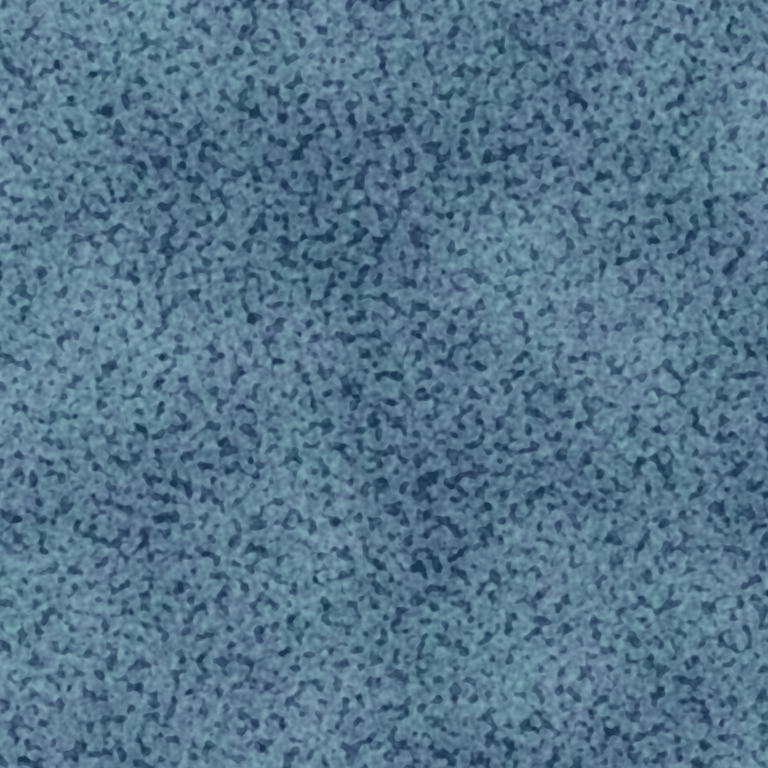
Write a three.js fragment shader that draws this texture.

```glsl
// Mottled blue-grey stone surface with fine dark worm-like grains and soft clouds.
varying vec2 vUv;

const vec3 DEEP_BLUE  = vec3(0.11, 0.22, 0.32);
const vec3 SLATE_BLUE = vec3(0.33, 0.45, 0.54);
const vec3 PALE_BLUE  = vec3(0.47, 0.61, 0.675);
const float SLATE_TONE = 0.62;

float hash(vec2 p) {
  return fract(sin(dot(p, vec2(127.1, 311.7))) * 43758.55);
}

vec2 rotate(vec2 p, float angle) {
  float c = cos(angle), s = sin(angle);
  return vec2(c * p.x - s * p.y, s * p.x + c * p.y);
}

// Slope of a random direction at one lattice corner
float cornerSlope(vec2 cell, vec2 offset) {
  float angle = 6.2832 * hash(cell);
  return dot(vec2(cos(angle), sin(angle)), offset);
}

// Gradient noise, about -0.7 to 0.7
float gradientNoise(vec2 p) {
  vec2 i = floor(p), f = fract(p);
  vec2 w = f * f * f * (f * (f * 6.0 - 15.0) + 10.0);
  vec2 e = vec2(1.0, 0.0);
  float low  = mix(cornerSlope(i, f), cornerSlope(i + e.xy, f - e.xy), w.x);
  float high = mix(cornerSlope(i + e.yx, f - e.yx), cornerSlope(i + e.xx, f - e.xx), w.x);
  return mix(low, high, w.y);
}

// Noise layer with its own scale, turn and seed
float layer(vec2 uv, float scale, float turn, float seed) {
  return gradientNoise(rotate(uv, turn) * scale + seed);
}

// Broad clouds summed over octaves
float clouds(vec2 uv) {
  float sum = 0.0, weight = 1.0, scale = 3.5;
  for (int i = 0; i < 4; i++) {
    sum += weight * layer(uv, scale, 0.6 + float(i), 17.3 + 9.1 * float(i));
    weight *= 0.62;
    scale *= 2.1;
  }
  return sum;
}

// Soft elliptical patch of shade
float patchShade(vec2 uv, vec2 center, vec2 radius) {
  vec2 d = (uv - center) / radius;
  return exp(-dot(d, d));
}

vec3 stoneColor(float tone) {
  vec3 dark = mix(DEEP_BLUE, SLATE_BLUE, clamp(tone / SLATE_TONE, 0.0, 1.0));
  float lift = clamp((tone - SLATE_TONE) / (1.0 - SLATE_TONE), 0.0, 1.15);
  return mix(dark, PALE_BLUE, lift);
}

void main() {
  vec2 uv = vUv;

  // Uneven shading: dim upper middle and right edge, pale left side
  float shade = 0.13 * patchShade(uv, vec2(0.45, 0.72), vec2(0.28, 0.30))
              + 0.16 * patchShade(uv, vec2(1.0, 0.40), vec2(0.14, 0.28))
              - 0.08 * patchShade(uv, vec2(0.03, 0.45), vec2(0.16, 0.50));
  float cloud = 0.26 * clouds(uv) - shade;

  // Dark grains, denser where the clouds are dim
  vec2 bend = 0.004 * vec2(layer(uv, 45.0, 0.2, 61.0), layer(uv, 45.0, 0.9, 83.0));
  float grain = 0.75 * layer(uv + bend, 60.0, 0.5, 31.0)
              + 0.50 * layer(uv - bend, 98.0, 1.1, 47.0);
  float grains = smoothstep(0.0, 0.32, grain - 0.30 * cloud);

  // Sparse larger flecks and fine mottling
  float fleck = layer(uv + bend, 44.0, 0.8, 109.0) + 0.2 * grain - 0.3 * cloud;
  float flecks = smoothstep(0.38, 0.56, fleck);
  float mottle = 0.36 * layer(uv, 82.0, 0.3, 73.0) + 0.28 * layer(uv, 135.0, 1.4, 91.0);

  float tone = 0.78 + 0.85 * cloud + mottle - 0.50 * grains - 0.38 * flecks;
  vec3 color = stoneColor(tone);

  // Faint drift between violet and teal
  float drift = layer(uv, 24.0, 0.7, 137.0) + layer(uv, 7.0, 0.4, 151.0);
  color += drift * vec3(0.016, -0.012, 0.008);

  gl_FragColor = vec4(color, 1.0);
}
```
